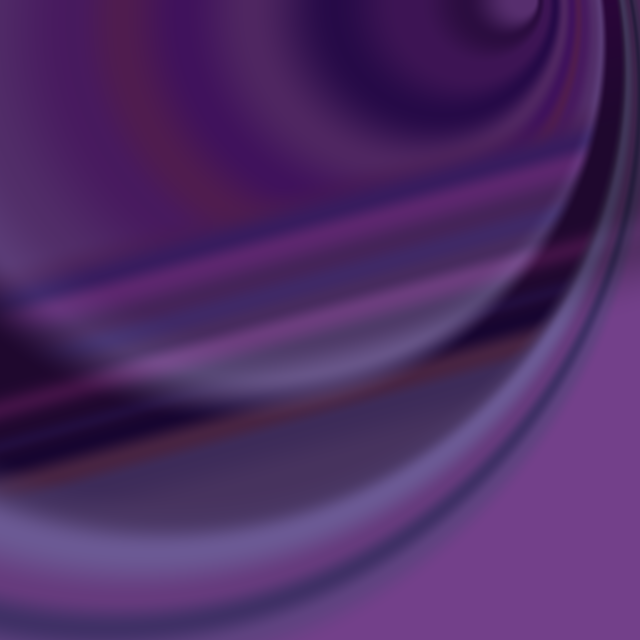
This background is drawn by a Shadertoy shader. Its source:

```glsl
// Blends towards the next colour while x runs between two stops
vec3 ramp(vec3 color, vec3 next, float from, float to, float x) {
    return mix(color, next, smoothstep(from, to, x));
}

// Soft ridge of tint around a centre line
vec3 ridge(vec3 color, vec3 tint, float center, float width, float x) {
    float d = (x - center) / width;
    return mix(color, tint, exp(-d * d));
}

// Radius of the drifting circle that passes through p (y points down)
float nestedRadius(vec2 p, vec2 start, float drift, float sag) {
    float low = 0.0;
    float high = 1.56;
    for (int i = 0; i < 20; i++) {
        float r = 0.5 * (low + high);
        vec2 center = start + vec2(-drift * r, sag * r * r);
        if (length(p - center) > r) low = r;
        else high = r;
    }
    return 0.5 * (low + high);
}

// Concentric folds in the upper part
vec3 innerRings(float r) {
    vec3 c = vec3(0.34, 0.18, 0.43);
    c = ramp(c, vec3(0.17, 0.05, 0.25), 0.018, 0.059, r);
    c = ramp(c, vec3(0.24, 0.08, 0.33), 0.059, 0.100, r);
    c = ramp(c, vec3(0.15, 0.04, 0.28), 0.115, 0.173, r);
    c = ramp(c, vec3(0.31, 0.15, 0.38), 0.173, 0.245, r);
    c = ramp(c, vec3(0.25, 0.07, 0.36), 0.245, 0.305, r);
    c = ramp(c, vec3(0.31, 0.11, 0.31), 0.305, 0.358, r);
    c = ramp(c, vec3(0.28, 0.10, 0.37), 0.358, 0.400, r);
    return ramp(c, vec3(0.32, 0.18, 0.41), 0.400, 0.490, r);
}

// Slanted streaks across the disc
vec3 litStreaks(float s) {
    vec3 c = vec3(0.28, 0.11, 0.32);
    c = ramp(c, vec3(0.22, 0.11, 0.37), 0.430, 0.475, s);
    c = ramp(c, vec3(0.36, 0.15, 0.43), 0.475, 0.508, s);
    c = ramp(c, vec3(0.27, 0.14, 0.35), 0.508, 0.550, s);
    c = ramp(c, vec3(0.25, 0.16, 0.40), 0.550, 0.580, s);
    c = ramp(c, vec3(0.28, 0.17, 0.37), 0.580, 0.608, s);
    c = ramp(c, vec3(0.42, 0.24, 0.49), 0.608, 0.638, s);
    c = ramp(c, vec3(0.31, 0.23, 0.41), 0.638, 0.675, s);
    return ramp(c, vec3(0.37, 0.28, 0.48), 0.675, 0.725, s);
}

// The same streaks in the shadow beyond the disc
vec3 shadowStreaks(float s) {
    vec3 c = vec3(0.17, 0.02, 0.23);
    c = ramp(c, vec3(0.12, 0.03, 0.18), 0.200, 0.500, s);
    c = ridge(c, vec3(0.25, 0.07, 0.27), 0.640, 0.020, s);
    c = ridge(c, vec3(0.13, 0.05, 0.24), 0.698, 0.014, s);
    c = ramp(c, vec3(0.09, 0.02, 0.19), 0.700, 0.729, s);
    c = ramp(c, vec3(0.28, 0.14, 0.26), 0.729, 0.768, s);
    c = ramp(c, vec3(0.24, 0.17, 0.35), 0.768, 0.800, s);
    return ramp(c, vec3(0.28, 0.20, 0.37), 0.800, 0.870, s);
}

// Pale rim, dark fold and flat field outside
vec3 outerFolds(float r) {
    vec3 c = vec3(0.30, 0.23, 0.41);
    c = ramp(c, vec3(0.42, 0.35, 0.58), 0.700, 0.745, r);
    c = ramp(c, vec3(0.40, 0.23, 0.49), 0.745, 0.800, r);
    c = ramp(c, vec3(0.25, 0.19, 0.40), 0.798, 0.833, r);
    c = ramp(c, vec3(0.37, 0.26, 0.50), 0.833, 0.868, r);
    return ramp(c, vec3(0.45, 0.25, 0.54), 0.860, 0.915, r);
}

void mainImage(out vec4 fragColor, in vec2 fragCoord) {
    vec2 p = fragCoord / iResolution.xy;
    p.y = 1.0 - p.y;

    // Curved and slanted coordinates
    float radius = nestedRadius(p, vec2(0.833, 0.0), 0.8, 0.215);
    float slant = p.y + 0.28 * p.x;

    // Disc with a pale rim
    vec3 disc = mix(innerRings(radius), litStreaks(slant), smoothstep(0.41, 0.48, slant));
    disc += vec3(0.04, 0.06, 0.06) * smoothstep(0.48, 0.54, radius);

    // Outer folds dim above the slanted edge
    vec3 folds = outerFolds(radius) * mix(0.6, 1.0, smoothstep(0.62, 0.77, slant));
    folds = ridge(folds, folds * 1.2, 0.638, 0.025, slant);

    // Layers from the inside out
    vec3 color = mix(disc, shadowStreaks(slant), smoothstep(0.525, 0.590, radius));
    color = mix(color, folds, smoothstep(0.675, 0.735, radius));
    fragColor = vec4(color, 1.0);
}
```
